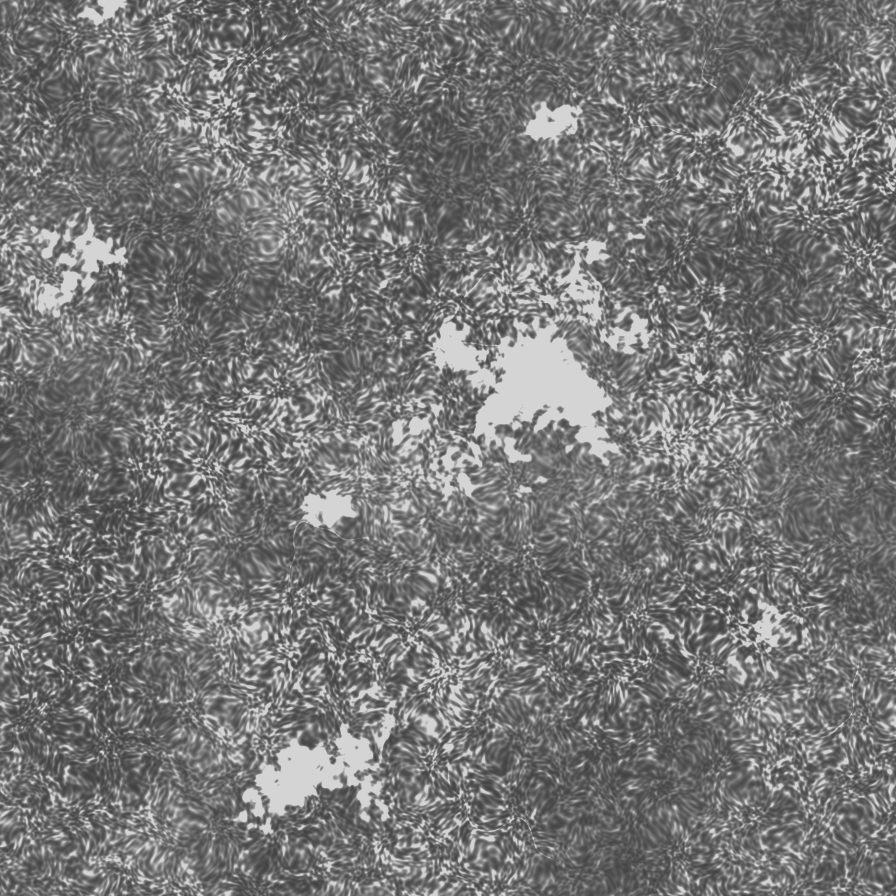
A WebGL 2 fragment shader for this texture:

```glsl
#version 300 es
precision highp float;

#define GRAIN_FREQ 205.0
#define GRAIN_WARP 0.0035
#define CLOUD_FREQ 5.0
#define CONTRAST 0.66
#define DARK_TONE 0.24
#define MID_TONE 0.18
#define LIGHT_TONE 0.83
#define PATCHES 7
#define PATCH_SIZE 0.08
#define PATCH_ASPECT 1.4
#define PATCH_ANGLE 0.4
#define VEIN_WIDTH 0.035

uniform vec2 u_resolution;
out vec4 fragColor;

const mat2 OCTAVE_TURN = mat2(0.8, 0.6, -0.6, 0.8);

// Unit gradient from an integer hash of the lattice point
vec2 gradientAt(ivec2 cell) {
    uvec2 q = uvec2(cell) * uvec2(1597u, 3571u);
    uint h = (q.x ^ (q.y << 7)) * 73277u + q.y;
    h = (h ^ (h >> 15)) * 48271u;
    h = (h ^ (h >> 13)) * 69621u;
    h ^= h >> 16;
    float angle = float(h & 65535u) / 65536.0 * 6.28319;
    return vec2(cos(angle), sin(angle));
}

// Gradient noise scaled to a standard deviation near one
float noise(vec2 p) {
    vec2 cell = floor(p);
    vec2 f = p - cell;
    ivec2 c = ivec2(cell);
    vec2 u = f * f * f * (f * (f * 6.0 - 15.0) + 10.0);
    float a = dot(gradientAt(c), f);
    float b = dot(gradientAt(c + ivec2(1, 0)), f - vec2(1.0, 0.0));
    float d = dot(gradientAt(c + ivec2(0, 1)), f - vec2(0.0, 1.0));
    float e = dot(gradientAt(c + ivec2(1, 1)), f - vec2(1.0));
    return 4.6 * mix(mix(a, b, u.x), mix(d, e, u.x), u.y);
}

float fbm(vec2 p) {
    float sum = 0.0, weight = 0.87;
    for (int i = 0; i < 4; i++) {
        sum += weight * noise(p);
        p = OCTAVE_TURN * p * 2.1 + 17.3;
        weight *= 0.5;
    }
    return sum;
}

// Speckle in three sizes, drawn out locally by a gentle warp
float grain(vec2 p) {
    p += GRAIN_WARP * vec2(noise(p * 24.0 + 5.0), noise(p * 24.0 + 61.0));
    vec2 q = OCTAVE_TURN * p * GRAIN_FREQ;
    return 0.66 * noise(q)
         + 0.50 * noise(OCTAVE_TURN * q * 0.53 + 31.0)
         + 0.30 * noise(q * 0.24 + 77.0);
}

// Ragged pale patches, shrinking along a low-discrepancy sequence
float patches(vec2 p) {
    float field = -4.0;
    float c = cos(PATCH_ANGLE), s = sin(PATCH_ANGLE);
    for (int i = 0; i < PATCHES; i++) {
        float k = float(i);
        vec2 center = fract(vec2(0.6, 0.58) + k * vec2(0.7549, 0.5698));
        vec2 d = mat2(c, -s, s, c) * (p - center);
        d.x /= PATCH_ASPECT;
        float radius = PATCH_SIZE / (1.0 + 0.6 * k);
        field = max(field, 1.0 - length(d) / radius);
    }
    float ragged = fbm(p * 13.0 + 9.0) + 0.5 * noise(p * 85.0);
    return smoothstep(-0.1, 0.75, field + 0.45 * ragged);
}

// Thin broken cracks along the zero line of a broad noise
float veins(vec2 p) {
    float line = 1.0 - smoothstep(0.0, VEIN_WIDTH, abs(fbm(p * 3.0 + 40.0)));
    return line * smoothstep(0.5, 1.4, noise(p * 4.5 + 23.0));
}

float tone(vec2 p) {
    float cloud = fbm(p * CLOUD_FREQ + 3.0);
    float strength = clamp(1.0 + 0.2 * noise(p * 5.5 + 51.0), 0.55, 1.4);
    float level = 0.38 * cloud + strength * grain(p);
    level += 4.2 * patches(p) + 1.3 * veins(p);
    return min(DARK_TONE + MID_TONE * exp(CONTRAST * level), LIGHT_TONE);
}

void main() {
    // Four samples per pixel soften the speckle edges
    float sum = 0.0;
    for (int i = 0; i < 4; i++) {
        vec2 offset = vec2(i & 1, i >> 1) * 0.5 - 0.25;
        sum += tone((gl_FragCoord.xy + offset) / u_resolution.y);
    }
    fragColor = vec4(vec3(sum * 0.25), 1.0);
}
```
